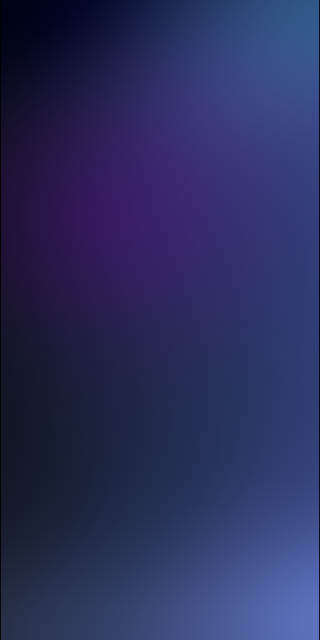
Give the GLSL for this background, as a WebGL 2 fragment shader.

```glsl
#version 300 es
precision highp float;
// A dusky backdrop: a left-to-right navy ramp tinted by soft elliptical glows.
// Each glow is a Gaussian falloff that adds or removes colour; a hairline
// dark frame closes the left and right sides.

#define NAVY_LEFT   vec3(0.063, 0.086, 0.133)
#define NAVY_RIGHT  vec3(0.188, 0.243, 0.455)
#define PURPLE      vec3(0.106, -0.035, 0.133)
#define INDIGO      vec3(0.067, 0.043, 0.118)
#define TEAL        vec3(-0.008, 0.094, 0.055)
#define SHADE       vec3(-0.094, -0.106, -0.086)
#define FLOOR_LEFT  vec3(0.094, 0.102, 0.149)
#define FLOOR_RIGHT vec3(0.118, 0.133, 0.196)
#define CORNER      vec3(0.071, 0.078, 0.114)
#define SHADE_SLANT 0.2
#define FRAME_WIDTH 0.0026

uniform vec2 u_resolution;
out vec4 fragColor;

// Elliptical Gaussian falloff: 1 at the centre, 1/e at the radius.
float glow(vec2 p, vec2 centre, vec2 radius) {
    vec2 d = (p - centre) / radius;
    return exp(-dot(d, d));
}

void main() {
    vec2 uv = gl_FragCoord.xy / u_resolution;
    vec3 color = mix(NAVY_LEFT, NAVY_RIGHT, uv.x);

    // Upper glows
    color += PURPLE * glow(uv, vec2(0.36, 0.66), vec2(0.44, 0.18));
    color += INDIGO * glow(uv, vec2(0.72, 0.86), vec2(0.40, 0.14));
    color += TEAL * glow(uv, vec2(1.0, 0.97), vec2(0.38, 0.13));

    // Slanted shadow in the upper left
    vec2 slanted = uv - vec2(0.0, SHADE_SLANT * (uv.x - 0.25));
    color += SHADE * glow(slanted, vec2(0.25, 1.02), vec2(0.42, 0.14));

    // Light rising from the floor, strongest in the right corner
    float rise = uv.y / 0.15;
    color += mix(FLOOR_LEFT, FLOOR_RIGHT, uv.x) * exp(-rise * rise);
    color += CORNER * glow(uv, vec2(1.0, 0.07), vec2(0.40, 0.16));

    // Antialiased side frame
    float inset = min(uv.x, 1.0 - uv.x) - FRAME_WIDTH;
    color *= clamp(inset * u_resolution.x + 0.5, 0.0, 1.0);

    fragColor = vec4(clamp(color, 0.0, 1.0), 1.0);
}
```
